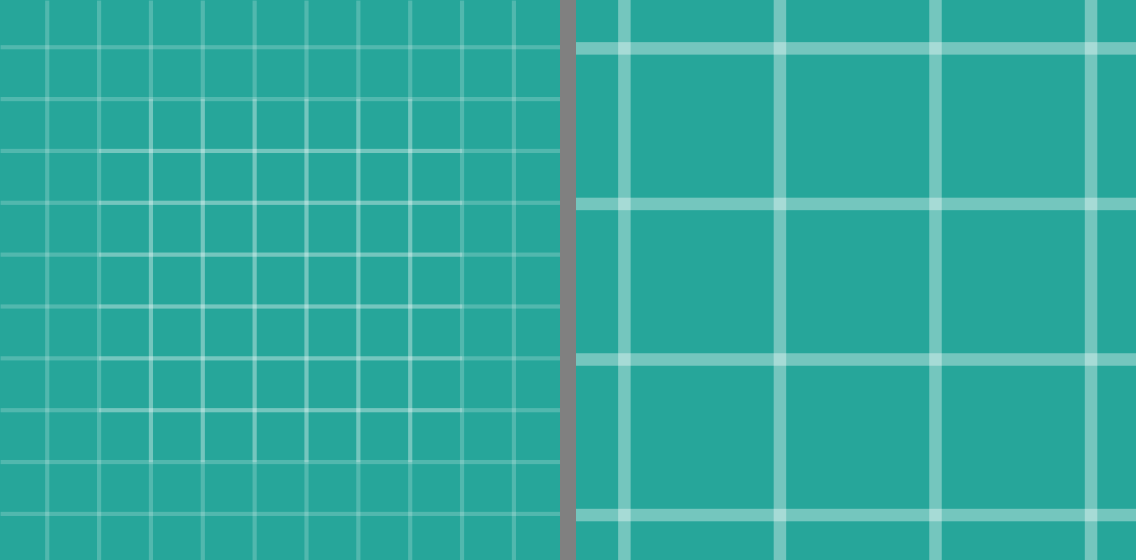
Left: the whole. Right: its middle third, enlarged.
A WebGL 2 fragment shader for this pattern:

```glsl
#version 300 es
precision highp float;
// Teal drafting grid: ten translucent white lines each way, spaced 10 units
// on a 108-unit canvas. Six lines each way get a second coat within a central
// square, and every coat is blended separately so that crossings brighten.

uniform vec2 u_resolution;
out vec4 fragColor;

// Smooth coverage from signed distances, positive inside, over one pixel.
vec2 coverage(vec2 inside, vec2 pixel) {
    return clamp(0.5 + inside / pixel, 0.0, 1.0);
}

// Paints the vertical coat, then the horizontal one, in 20% white.
vec3 paintLines(vec3 color, vec2 lines) {
    color = mix(color, vec3(1.0), 0.2 * lines.x);
    return mix(color, vec3(1.0), 0.2 * lines.y);
}

void main() {
    vec2 pixel = 108.0 / u_resolution;

    // Grid units from the top left, shifted slightly right and down.
    vec2 p = vec2(gl_FragCoord.x, u_resolution.y - gl_FragCoord.y) * pixel - 0.11;

    // Lines at 9, 19, ... 99: x holds the vertical ones, y the horizontal.
    vec2 lineDistance = abs(mod(p - 4.0, 10.0) - 5.0);
    vec2 lines = coverage(0.4 - lineDistance, pixel);

    // Full-length lines start at the shifted top and left edges.
    vec2 outerLines = lines * coverage(p.yx, pixel);

    // The second coat covers lines 29 to 79, each running from 19 to 89.
    vec2 fromCenter = abs(p - 54.0);
    vec2 innerLines = lines * step(fromCenter, vec2(30.0))
                    * coverage(35.0 - fromCenter.yx, pixel);

    vec3 color = vec3(0.149, 0.651, 0.604);
    color = paintLines(color, outerLines);
    color = paintLines(color, innerLines);
    fragColor = vec4(color, 1.0);
}
```
